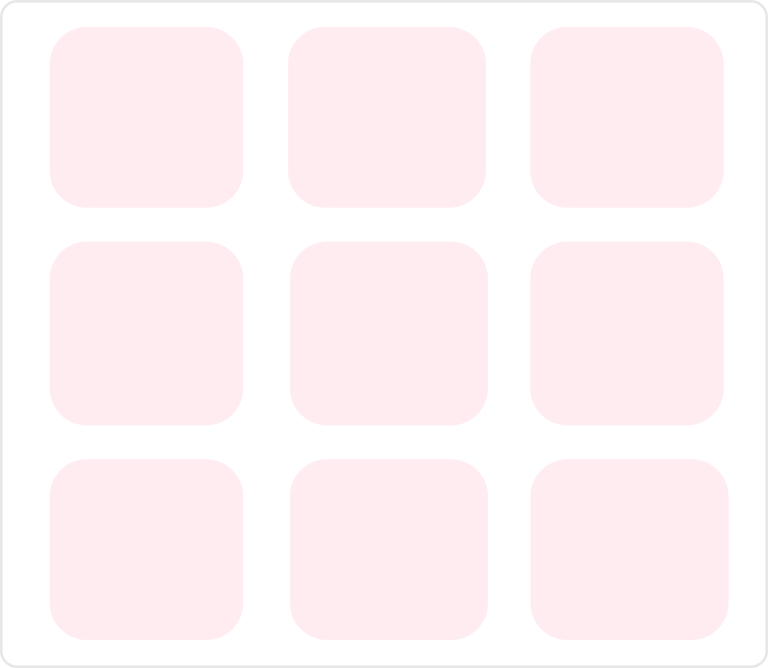
Write a Shadertoy shader that draws this pattern.

```glsl
const vec2 CANVAS = vec2(7.68, 6.69);
const vec3 PAPER = vec3(1.0);
const vec3 BLUSH = vec3(1.0, 0.925, 0.945);
const vec3 FRAME_GRAY = vec3(0.9);

float roundedBox(vec2 p, vec2 halfSize, float radius) {
    vec2 q = abs(p) - halfSize + radius;
    return length(max(q, 0.0)) + min(max(q.x, q.y), 0.0) - radius;
}

float coverage(float dist, float softness) {
    return 1.0 - smoothstep(-softness, softness, dist);
}

// Centre of a tile; the middle of the top row sits slightly left
vec2 tileCenter(vec2 cell) {
    vec2 center = vec2(1.465, 1.175) + cell * vec2(2.405, 2.165);
    if (cell.x == 1.0 && cell.y > 0.0) center.x += 0.02;
    if (cell.x == 2.0) center.x += cell.y == 2.0 ? 0.02 : -0.005;
    return center;
}

// Half size of a tile; the middle column and last corner are wider
vec2 tileHalfSize(vec2 cell) {
    bool wide = cell.x == 1.0 || (cell.x == 2.0 && cell.y == 2.0);
    return vec2(wide ? 0.99 : 0.967, cell.y == 1.0 ? 0.92 : 0.905);
}

float tileGrid(vec2 p, float radius) {
    float nearest = 1e3;
    for (int row = 0; row < 3; row++) {
        for (int column = 0; column < 3; column++) {
            vec2 cell = vec2(column, row);
            float dist = roundedBox(p - tileCenter(cell), tileHalfSize(cell), radius);
            nearest = min(nearest, dist);
        }
    }
    return nearest;
}

float frameOutline(vec2 p, float width, float radius) {
    vec2 halfSize = 0.5 * (CANVAS - width);
    return abs(roundedBox(p - 0.5 * CANVAS, halfSize, radius)) - 0.5 * width;
}

void mainImage(out vec4 fragColor, in vec2 fragCoord) {
    // Canvas units, with y measured down from the top edge
    vec2 uv = fragCoord / iResolution.xy;
    vec2 p = vec2(uv.x, 1.0 - uv.y) * CANVAS;
    float softness = 0.8 * CANVAS.x / iResolution.x;

    vec3 color = mix(PAPER, BLUSH, coverage(tileGrid(p, 0.37), softness));
    color = mix(color, FRAME_GRAY, coverage(frameOutline(p, 0.025, 0.16), softness));
    fragColor = vec4(color, 1.0);
}
```
